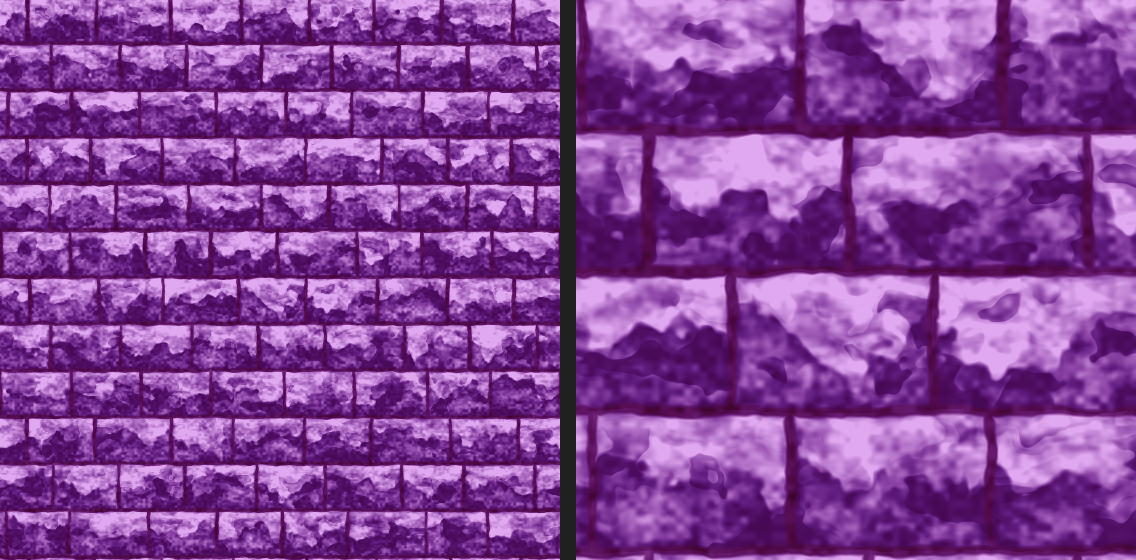
Left: the whole. Right: its middle third, enlarged.
A Shadertoy shader for this texture:

```glsl
const float ROWS = 12.0;
const float COLUMNS = 8.0;
const float MORTAR_HALF = 0.0031;

const vec3 PURPLES[6] = vec3[6](
    vec3(0.19, 0.01, 0.18), vec3(0.29, 0.04, 0.35), vec3(0.38, 0.11, 0.50),
    vec3(0.55, 0.27, 0.65), vec3(0.72, 0.47, 0.80), vec3(0.88, 0.66, 0.94));

float hash(vec2 p) {
    return fract(sin(dot(p, vec2(127.1, 311.7))) * 43758.5453);
}

float noise(vec2 p) {
    vec2 cell = floor(p);
    vec2 f = fract(p);
    f = f * f * (3.0 - 2.0 * f);
    return mix(mix(hash(cell), hash(cell + vec2(1, 0)), f.x),
               mix(hash(cell + vec2(0, 1)), hash(cell + vec2(1, 1)), f.x), f.y);
}

float fbm(vec2 p) {
    float sum = 0.0;
    float weight = 0.571;
    for (int i = 0; i < 3; i++) {
        sum += weight * noise(p);
        p = p * 2.03 + 7.3;
        weight *= 0.5;
    }
    return sum;
}

// Dark to light ramp through the palette
vec3 ramp(float tone) {
    vec3 color = PURPLES[0];
    for (int i = 1; i < 6; i++) {
        color = mix(color, PURPLES[i], clamp(tone * 5.0 - float(i - 1), 0.0, 1.0));
    }
    return color;
}

// Position of a vertical joint, in brick widths
float jointAt(float column, float row) {
    return column + 0.16 * (hash(vec2(mod(column, COLUMNS), row) + 3.7) - 0.5);
}

// Straight-sided peaks and dips across a brick
float peaks(float x, float seed) {
    float cell = floor(x);
    return mix(hash(vec2(cell, seed)), hash(vec2(cell + 1.0, seed)), x - cell);
}

// Rough split stone: a lit upper face above a jagged, shaded ledge
float stoneTone(vec2 q, vec2 seed) {
    vec2 p = vec2(q.x * 1.5, q.y) + seed;
    vec2 warp = vec2(fbm(p * 4.0), fbm(p * 4.0 + 17.0)) - 0.5;
    float ridge = 0.26 + 0.5 * peaks(q.x * 4.5 + seed.y, seed.x) + warp.x * 0.5;
    float height = q.y - ridge;
    float lit = smoothstep(-0.03, 0.07, height);

    float upper = 0.83 + 0.75 * (fbm(p * vec2(4.0, 8.0) + warp) - 0.5);
    float lower = 0.51 + 0.65 * (fbm(p * vec2(5.0, 7.0) + warp + 31.0) - 0.5);
    lower -= 0.12 * smoothstep(-0.2, 0.0, height);
    lower -= 0.09 * (1.0 - smoothstep(0.05, 0.25, q.y));
    float tone = mix(lower, upper, lit);

    // Broad chipped facets and a bright top lip
    float facet = noise(p * vec2(3.2, 4.2) + warp * 1.6 + 53.0);
    tone -= 0.26 * smoothstep(0.6, 0.68, facet) * smoothstep(0.95, 0.75, q.y);
    tone += 0.13 * (1.0 - smoothstep(0.2, 0.3, facet)) * smoothstep(0.1, 0.3, q.y);
    return tone + 0.08 * smoothstep(0.74, 0.92, q.y);
}

void mainImage(out vec4 fragColor, in vec2 fragCoord) {
    vec2 uv = fragCoord / iResolution.xy;
    float soft = max(0.0014, 0.75 / iResolution.y);

    // Uneven courses, each shifted by a third of a brick
    vec2 wobble = vec2(fbm(uv * 50.0), fbm(uv * 50.0 + 19.0)) - 0.5;
    vec2 p = uv + wobble * 0.005;
    float v = p.y * ROWS - 0.0625;
    float course = ROWS - 1.0 - floor(v);
    float row = mod(course, ROWS);
    float u = p.x * COLUMNS - 0.375 - course / 3.0;

    // Nearest joint and the brick beside it
    float nearest = floor(u + 0.5);
    float joint = jointAt(nearest, row);
    float column = u < joint ? nearest - 1.0 : nearest;
    float left = jointAt(column, row);
    float right = jointAt(column + 1.0, row);
    vec2 q = vec2((u - left) / (right - left), fract(v));

    // Stone tone varies from brick to brick
    vec2 id = vec2(mod(column, COLUMNS), row);
    vec2 seed = 40.0 * vec2(hash(id), hash(id + 11.3));
    float tone = stoneTone(q, seed) + 0.08 * (hash(id + 5.9) - 0.5);

    // Worn edges and grain, coarser in the shaded lower part
    float sideGap = abs(u - joint) / COLUMNS;
    float bedGap = min(q.y, 1.0 - q.y) / ROWS;
    float edge = min(sideGap, bedGap);
    tone -= 0.1 * (1.0 - smoothstep(MORTAR_HALF, MORTAR_HALF * 2.6, edge));
    float grain = noise(uv * 210.0) - 0.5;
    tone += mix(0.42, 0.26, smoothstep(0.1, 0.5, q.y)) * grain;
    tone = max(tone, 0.24 + 0.15 * grain);

    // Speckled mortar, thinner and fainter in places
    float wear = noise(uv * 34.0 + 71.0);
    float width = MORTAR_HALF * (0.65 + 0.6 * wear + 0.5 * grain);
    float mortar = 1.0 - smoothstep(width - soft, width + soft, edge);
    float mortarTone = 0.19 + 0.2 * (fbm(uv * 70.0) - 0.5) + 0.24 * grain;
    tone = mix(tone, mortarTone, mortar * (0.72 + 0.28 * wear));

    // Mortar leans slightly towards red
    vec3 color = ramp(clamp(tone, 0.0, 1.0));
    color += mortar * vec3(0.03, 0.0, -0.05);
    fragColor = vec4(clamp(color, 0.0, 1.0), 1.0);
}
```
